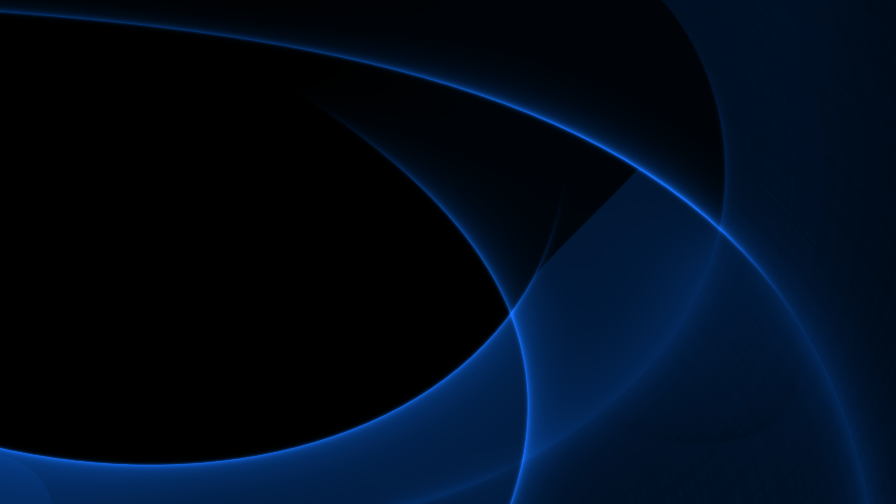
Reproduce this background procedurally as a Shadertoy shader.

```glsl
// Dark backdrop of sweeping blue light arcs around a black hollow.
// Each arc is a cubic curve with a signed distance; its sides are filled
// with dim light, and one-sided exponential glows trace the edges.

const int SEGMENTS = 40;

float hash(float n) { return fract(sin(n * 127.1) * 43758.5453); }

float noise(float x) {
    float cell = floor(x);
    return mix(hash(cell), hash(cell + 1.0), smoothstep(0.0, 1.0, x - cell));
}

vec2 bezier(vec2 a, vec2 b, vec2 c, vec2 d, float t) {
    float s = 1.0 - t;
    return s * s * s * a + 3.0 * s * s * t * b + 3.0 * s * t * t * c + t * t * t * d;
}

// x: distance, positive left of the travel direction; y: curve parameter
vec2 curveField(vec2 p, vec2 a, vec2 b, vec2 c, vec2 d) {
    float nearest = 1e5, side = 1.0, along = 0.0;
    vec2 start = a;
    for (int i = 1; i <= SEGMENTS; i++) {
        vec2 end = bezier(a, b, c, d, float(i) / float(SEGMENTS));
        vec2 edge = end - start, rel = p - start;
        float h = clamp(dot(rel, edge) / dot(edge, edge), 0.0, 1.0);
        vec2 gap = rel - edge * h;
        float dist2 = dot(gap, gap);
        if (dist2 < nearest) {
            nearest = dist2;
            side = edge.x * rel.y - edge.y * rel.x < 0.0 ? -1.0 : 1.0;
            along = (float(i) - 1.0 + h) / float(SEGMENTS);
        }
        start = end;
    }
    return vec2(side * sqrt(nearest), along);
}

// Glow with separate falloff on the negative and positive sides
float glow(float d, float inner, float outer) {
    return exp(-max(d / outer, -d / inner));
}

float fill(float d, float softness) { return smoothstep(-softness, softness, d); }

float band(float lo, float mid, float hi, float x) {
    return smoothstep(lo, mid, x) * (1.0 - smoothstep(mid, hi, x));
}

vec3 blueLight(float level) {
    return vec3(0.09 * level * level, 0.44 * level, level);
}

void mainImage(out vec4 fragColor, in vec2 fragCoord) {
    vec2 p = fragCoord / iResolution.y;
    float soft = 0.7 / iResolution.y;

    // Arcs
    vec2 crest = curveField(p, vec2(-0.023, 0.979), vec2(0.764, 0.921), vec2(1.597, 0.773), vec2(1.727, -0.019));
    vec2 blade = curveField(p, vec2(0.532, 0.856), vec2(0.877, 0.641), vec2(1.153, 0.387), vec2(1.009, -0.014));
    vec2 bowl = curveField(p, vec2(-0.023, 0.116), vec2(0.549, -0.021), vec2(1.12, 0.211), vec2(1.125, 0.722));
    vec2 hook = curveField(p, vec2(1.296, 1.019), vec2(1.563, 0.741), vec2(1.493, 0.178), vec2(0.787, -0.009));
    vec2 loop = curveField(p, vec2(1.431, 0.549), vec2(1.852, 0.086), vec2(1.296, 0.005), vec2(1.042, 0.282));
    vec2 veil = curveField(p, vec2(1.481, 1.019), vec2(1.389, 0.699), vec2(1.111, 0.56), vec2(0.995, 0.363));
    bowl.x = -bowl.x;

    // Sides
    float aboveCrest = fill(crest.x, soft);
    float underCrest = 1.0 - aboveCrest;
    float pastBlade = fill(blade.x, soft);
    float belowBowl = fill(bowl.x, soft);
    float pastHook = fill(hook.x, soft * 2.0);
    float pastVeil = fill(veil.x, 0.003);

    // Dim fills under the crest
    float lowFade = mix(0.68, 1.0, smoothstep(0.0, 0.4, p.y));
    float hall = 0.035 * smoothstep(0.6, 1.1, p.x)
               + 0.16 * pastVeil * belowBowl * mix(1.0, lowFade, pastHook);
    float basin = belowBowl * (0.25 + 0.07 * smoothstep(0.5, 0.0, p.x));
    float light = underCrest * mix(basin, hall, pastBlade);

    // Dim fills above the crest
    float outerHaze = 0.14 - 0.04 * smoothstep(1.55, 1.78, p.x);
    light += aboveCrest * mix(0.03, outerHaze, pastHook) * smoothstep(0.3, 1.1, p.x);

    // Crest: thin line, bright knot, then a broad soft tail
    float tail = smoothstep(0.66, 0.85, crest.y);
    float knot = band(0.2, 0.62, 0.85, crest.y);
    light += (0.3 + 0.4 * knot) * (1.0 - tail) * glow(crest.x, 0.0025, 0.005);
    light += (0.12 + 0.22 * knot) * (1.0 - tail) * glow(crest.x, 0.003, 0.03);
    light += 0.18 * tail * glow(crest.x, 0.025, 0.045);

    // Blade and bowl: crisp edges with light on the outer side
    float bladeRise = smoothstep(0.02, 0.5, blade.y) * underCrest;
    light += bladeRise * (0.4 * glow(blade.x, 0.002, 0.006) + 0.24 * glow(blade.x, 0.003, 0.04));
    float bowlFade = 1.0 - smoothstep(0.68, 0.97, bowl.y);
    float bowlHalo = 1.0 - smoothstep(0.66, 0.84, bowl.y);
    light += underCrest * 0.42 * bowlFade * glow(bowl.x, 0.002, 0.005);
    light += underCrest * 0.24 * bowlHalo * glow(bowl.x, 0.003, 0.045);

    // Hook: fine upper line, wide lower glow, streak at the foot
    float hookLow = smoothstep(0.36, 0.55, hook.y) * pastBlade * underCrest;
    light += 0.15 * band(0.04, 0.36, 0.55, hook.y) * glow(hook.x, 0.003, 0.007);
    light += 0.15 * hookLow * glow(hook.x, 0.085, 0.035);
    light += 0.14 * smoothstep(0.78, 0.96, hook.y) * glow(hook.x, 0.018, 0.01);

    // Faint loop rim, corner disc and fine strands
    light -= 0.025 * glow(loop.x, 0.03, 0.003) * band(0.05, 0.5, 0.98, loop.y);
    light += 0.05 * belowBowl * fill(0.128 - length(p - vec2(-0.02, -0.03)), 0.002);
    float strands = noise(hook.x * 150.0) + noise(crest.x * 170.0) - 1.0;
    light += 0.012 * strands * pastHook * smoothstep(1.0, 1.4, p.x);

    fragColor = vec4(blueLight(clamp(light, 0.0, 1.0)), 1.0);
}
```
